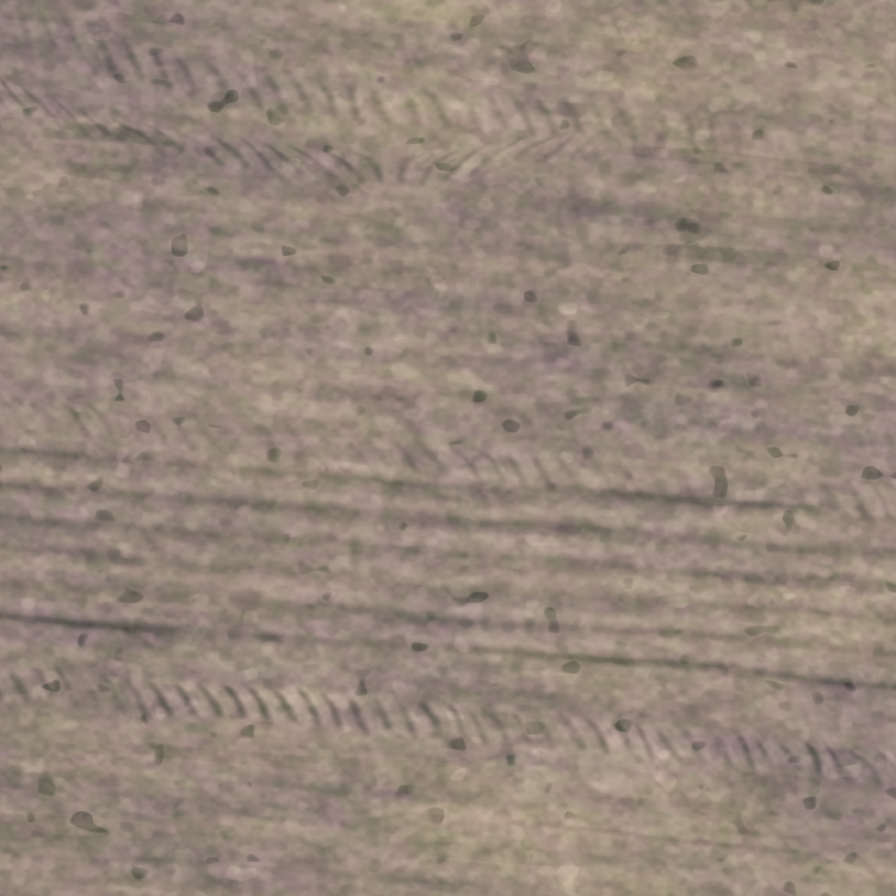
A Shadertoy shader for this texture:

```glsl
// Bare farm soil seen from above: mauve and straw-coloured earth with fine clods,
// slightly tilted plough furrows and bands of slanted tyre-tread prints.
// All irregularity comes from smooth cellular noise stretched along the furrows.

vec3 hash3(vec2 p) {
    vec3 q = fract(p.xyx * vec3(0.1031, 0.1030, 0.0973));
    q += dot(q, q.yxz + 33.33);
    return fract((q.xxy + q.yzz) * q.zyx);
}

// Smooth cellular noise, about -1 to 1: scattered points blend their values.
float cells(vec2 p) {
    vec2 id = floor(p), f = fract(p);
    float sum = 0.0, total = 0.0;
    for (int j = -1; j <= 1; j++)
    for (int i = -1; i <= 1; i++) {
        vec2 o = vec2(i, j);
        vec3 h = hash3(id + o + 200.0);
        vec2 d = o + 0.15 + 0.7 * h.xy - f;
        float w = exp(-5.0 * dot(d, d));
        sum += w * (2.0 * h.z - 1.0);
        total += w;
    }
    return sum / total;
}

// Slanted lug prints along a track: negative in the grooves, positive on ridges.
float tread(vec2 uv, float centre, float halfWidth, float pitch, float lean) {
    float v = (uv.y - centre) / halfWidth;
    v += 0.25 * cells(uv * vec2(25.0, 12.0));
    float phase = uv.x / pitch + lean * (v + 0.25 * v * v);
    phase += 0.3 * cells(uv * vec2(14.0, 20.0) + 7.0);
    float wave = sin(6.2832 * phase) + 0.35 * sin(12.5664 * phase + 1.2);
    float wear = 0.75 + 0.5 * cells(uv * vec2(17.0, 25.0) + 31.0);
    return wave * wear * smoothstep(1.15, 0.55, abs(v));
}

// Soft dark line at a given height in the tilted frame.
float crease(float t, float height, float width) {
    float d = (t - height) / width;
    return exp(-d * d);
}

void mainImage(out vec4 fragColor, in vec2 fragCoord) {
    vec2 uv = fragCoord / iResolution.xy;
    float x = uv.x;
    float t = uv.y + 0.085 * x + 0.004 * sin(5.0 * x + 1.0);
    vec2 along = vec2(x, t);

    // Broad patches of dry straw over mauve soil
    float broad = cells(along * vec2(3.5, 9.0) + 3.0);
    float patches = 0.6 * broad + 0.5 * cells(along * vec2(9.0, 24.0) + 17.0);
    float streaks = cells(along * vec2(5.0, 62.0) + 41.0);
    float upperRight = smoothstep(0.15, 0.8, x) * smoothstep(0.5, 0.75, uv.y);
    float lowerEdge = smoothstep(0.26, 0.1, t);
    float straw = 0.36 + 0.42 * patches + 0.18 * streaks + 0.22 * upperRight + 0.15 * lowerEdge;
    vec3 soil = mix(vec3(0.575, 0.508, 0.492), vec3(0.632, 0.572, 0.485), clamp(straw, 0.0, 1.0));

    // Clods and grit at three sizes
    float clods = cells(along * vec2(38.0, 65.0) + 5.0);
    float grit = cells(along * vec2(82.0, 112.0) + 11.0);
    float dust = cells(uv * vec2(145.0, 165.0) + 23.0);
    float light = 0.042 * clods + 0.046 * grit + 0.024 * dust;
    light += 0.028 * streaks + 0.025 * broad;

    // Plough furrows, regular in the middle and stray elsewhere
    float wobble = 0.005 * cells(along * vec2(7.0, 18.0) + 61.0);
    float row = (t + wobble - 0.316) / 0.037;
    float groove = abs(fract(row + 0.5) - 0.5);
    float ploughed = smoothstep(0.295, 0.315, t) * smoothstep(0.525, 0.505, t);
    float broken = 0.65 + 0.55 * cells(along * vec2(8.0, 40.0) + 73.0);
    light += ploughed * (0.022 * cos(6.2832 * (row - 0.4))
           - 0.075 * broken * exp(-groove * groove * 38.0));
    float creases = 0.6 * crease(t + wobble, 0.316, 0.0045)
                  + 0.4 * crease(t + wobble, 0.501, 0.004)
                  + 0.8 * crease(t + wobble, 0.030, 0.005)
                  + 0.5 * crease(t + wobble, 0.125, 0.004)
                  + 0.5 * crease(t + wobble, 0.055, 0.004)
                  + 0.6 * smoothstep(0.4, 0.7, x) * crease(t, 0.825, 0.009);
    float stray = smoothstep(0.35, 0.75, cells(along * vec2(4.0, 48.0) + 91.0));
    light -= 0.08 * broken * creases + 0.035 * stray * (1.0 - ploughed);

    // Tyre tracks: a curved pair at the top, two straighter ones below
    float decay = exp(-5.0 * x);
    float upper = 0.865 + 0.14 * decay - 0.03 * smoothstep(0.6, 1.0, x);
    float lower = 0.80 + 0.1 * decay + 0.035 * smoothstep(0.42, 0.68, x);
    float turn = mix(0.75, -0.75, smoothstep(0.38, 0.5, x));
    float prints = 0.042 * tread(uv, upper, 0.023, 0.031, 0.4) * smoothstep(1.0, 0.65, x);
    prints += 0.045 * tread(uv, lower, 0.018, 0.033, turn) * smoothstep(0.7, 0.6, x);
    prints += 0.046 * tread(uv, 0.536 - 0.1 * x, 0.021, 0.031, 0.45)
            * (0.75 + 0.25 * cos(12.0 * x));
    prints += 0.068 * tread(uv, 0.236 - 0.075 * x - 0.02 * x * x, 0.021, 0.027, 0.45);
    light += prints;

    // Sparse dark holes and pale stones
    float specks = cells(uv * vec2(48.0, 62.0) + 131.0);
    light -= 0.13 * smoothstep(0.72, 0.95, specks);
    light += 0.06 * smoothstep(0.75, 0.95, -specks);

    // Shadows lean cool green, grains vary between rosy and olive
    vec3 colour = soil + light * vec3(1.06, 1.0, 0.94);
    float hue = cells(along * vec2(50.0, 70.0) + 151.0);
    colour += 0.016 * hue * vec3(0.7, -0.5, 0.9);
    colour += max(-light, 0.0) * vec3(-0.12, 0.06, 0.02);
    fragColor = vec4(clamp(colour, 0.0, 1.0), 1.0);
}
```
